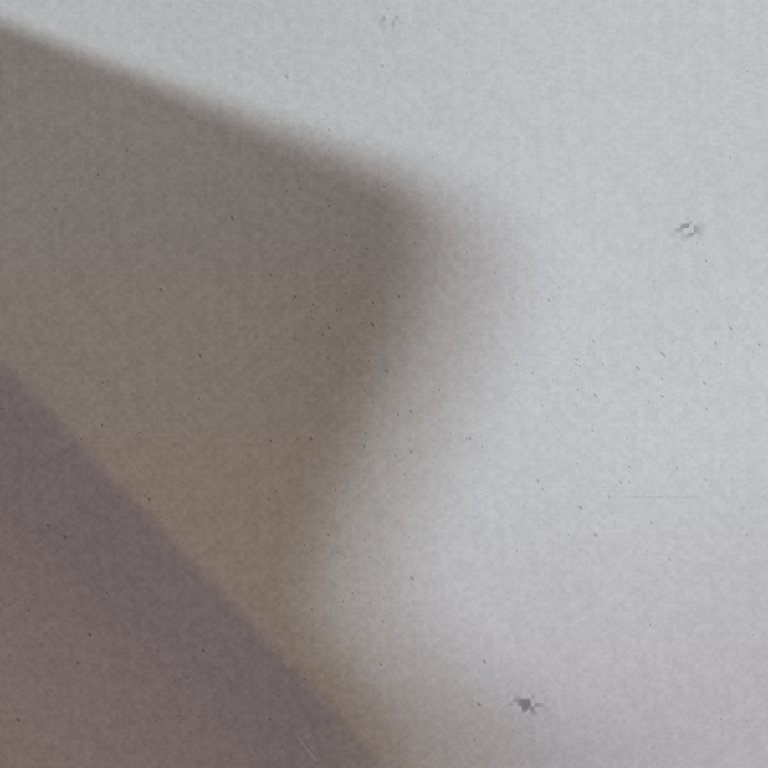
Give the GLSL for this texture, as a three.js fragment shader.

```glsl
varying vec2 vUv;

float hash(vec2 p) {
  return fract(sin(dot(p, vec2(127.1, 311.7))) * 43758.5453);
}

float noise(vec2 p) {
  vec2 i = floor(p), f = fract(p);
  f = f * f * (3.0 - 2.0 * f);
  float low = mix(hash(i), hash(i + vec2(1.0, 0.0)), f.x);
  float high = mix(hash(i + vec2(0.0, 1.0)), hash(i + vec2(1.0, 1.0)), f.x);
  return mix(low, high, f.y);
}

float glow(vec2 p, vec2 center, vec2 radius) {
  vec2 d = (p - center) / radius;
  return exp(-dot(d, d));
}

float segment(vec2 p, vec2 a, vec2 b, float width) {
  vec2 ab = b - a;
  float t = clamp(dot(p - a, ab) / dot(ab, ab), 0.0, 1.0);
  return 1.0 - smoothstep(0.0, width, length(p - a - ab * t));
}

// One small dent at most per grid cell
float specks(vec2 p, float cells, float density, float seed) {
  vec2 id = floor(p * cells);
  vec2 offset = vec2(hash(id + seed), hash(id + seed + 17.3)) * 0.5 + 0.25;
  vec2 d = fract(p * cells) - offset;
  d.y += d.x * 0.6;
  float radius = mix(0.09, 0.22, hash(id + seed + 5.1));
  float present = step(1.0 - density, hash(id + seed + 41.7));
  return present * (1.0 - smoothstep(radius * 0.3, radius, length(d)));
}

// Broken stain made of noise inside a soft spot
float stain(vec2 p, vec2 center, vec2 radius) {
  return glow(p, center, radius) * smoothstep(0.45, 0.75, noise(p * 170.0));
}

vec3 wallColor(vec2 p) {
  vec3 c = mix(vec3(0.70, 0.71, 0.71), vec3(0.745, 0.75, 0.765), smoothstep(0.2, 0.8, p.x));
  c = mix(c, vec3(0.70, 0.69, 0.71), 1.0 - smoothstep(0.0, 0.45, p.y));
  c -= 0.05 * glow(p, vec2(0.65, -0.04), vec2(0.25, 0.12));
  return c + 0.015 * glow(p, vec2(0.9, 0.5), vec2(0.3, 0.25));
}

vec3 shadowColor(vec2 p) {
  vec3 c = mix(vec3(0.49, 0.44, 0.40), vec3(0.485, 0.455, 0.44), smoothstep(0.25, 0.85, p.y));
  return c - 0.02 * glow(p, vec2(0.48, 0.66), vec2(0.14, 0.2));
}

vec3 wedgeColor(vec2 p) {
  vec3 c = mix(vec3(0.475, 0.42, 0.40), vec3(0.435, 0.385, 0.385), smoothstep(0.0, 0.45, p.x + p.y));
  return mix(c, vec3(0.48, 0.435, 0.42), smoothstep(0.38, 0.55, p.x));
}

// Amount of light around the bent right side of the shadow
float sideLight(vec2 p) {
  float edge = 0.40 + 0.14 * smoothstep(0.2, 0.7, p.y)
    + 0.12 * (1.0 - smoothstep(0.0, 0.22, p.y));
  float reach = mix(0.31, 0.22, smoothstep(0.0, 0.3, p.y));
  float d = p.x - edge;
  return 0.4 * smoothstep(-0.06, 0.06, d) + 0.6 * smoothstep(-0.02, reach, d);
}

void main() {
  vec2 p = vUv;

  // Soft shadow, sharper toward the upper left
  float blur = 0.022 + 0.13 * p.x * p.x;
  float above = smoothstep(-blur, blur, p.y - 0.972 + 0.39 * p.x);
  float lit = 1.0 - (1.0 - sideLight(p)) * (1.0 - above);

  // Darker lower wedge
  float wedge = 1.0 - smoothstep(-0.02, 0.02, p.y - 0.531 + 1.05 * p.x);
  vec3 shade = mix(shadowColor(p), wedgeColor(p), wedge);
  vec3 color = mix(shade, wallColor(p), lit);

  // Plaster grain
  float grain = 0.0;
  float amount = 0.03;
  float scale = 150.0;
  for (int i = 0; i < 3; i++) {
    grain += amount * (noise(p * scale + float(i) * 9.7) - 0.5);
    scale *= 1.8;
    amount *= 0.85;
  }
  color += grain + 0.012 * (noise(p * 7.0) - 0.5);

  // Scattered dents
  float cluster = glow(p, vec2(0.8, 0.45), vec2(0.16, 0.16))
    + glow(p, vec2(0.46, 0.52), vec2(0.10, 0.25));
  float density = 0.01 + 0.07 * cluster;
  float dents = 0.0;
  for (int i = 0; i < 3; i++) {
    float k = float(i);
    dents += specks(p, 55.0 + 35.0 * k, density, 3.0 + 11.0 * k);
  }
  color -= 0.10 * min(dents, 1.0);

  // Stains and scratches
  float stains = stain(p, vec2(0.685, 0.082), vec2(0.018, 0.012))
    + stain(p, vec2(0.896, 0.702), vec2(0.014, 0.010))
    + 0.5 * stain(p, vec2(0.508, 0.977), vec2(0.014, 0.014));
  color -= 0.22 * stains;
  color -= 0.03 * segment(p, vec2(0.81, 0.353), vec2(0.91, 0.352), 0.003);
  color += 0.06 * segment(p, vec2(0.388, 0.040), vec2(0.411, 0.010), 0.002);

  gl_FragColor = vec4(color, 1.0);
}
```
